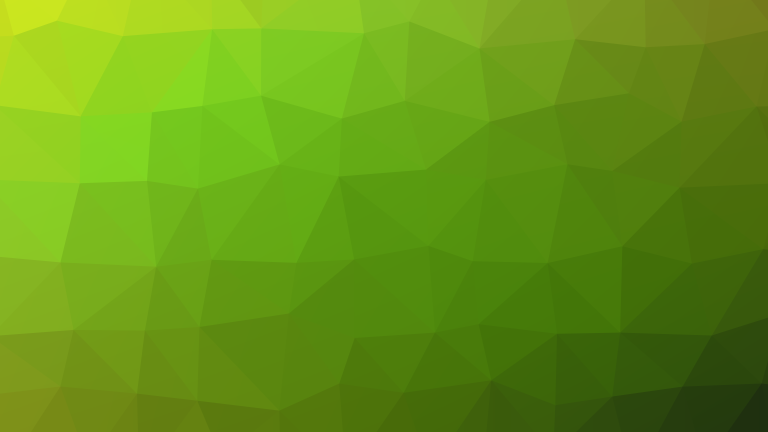
This background is drawn by a Shadertoy shader. Its source:

```glsl
const vec2 GRID = vec2(11.0, 6.0);

float hash(vec2 p) {
    return fract(sin(dot(p, vec2(127.1, 311.7))) * 43758.5453);
}

// Diagonal ramp from yellow-green to dark green, warmer in the two side corners
vec3 gradient(vec2 uv) {
    uv = clamp(uv, 0.0, 1.0);
    float across = uv.x + uv.y - 1.0;
    float t = 2.0 * (uv.x + 1.0 - uv.y);
    vec3 col = mix(vec3(0.81, 0.89, 0.12), vec3(0.48, 0.83, 0.125), clamp(t, 0.0, 1.0));
    col = mix(col, vec3(0.345, 0.605, 0.06), clamp(t - 1.0, 0.0, 1.0));
    col = mix(col, vec3(0.255, 0.45, 0.03), clamp(t - 2.0, 0.0, 1.0));
    col = mix(col, vec3(0.11, 0.17, 0.06), clamp(t - 3.0, 0.0, 1.0));
    vec3 tint = across > 0.0 ? vec3(1.3, 0.78, 1.7) : vec3(1.42, 0.9, 1.6);
    return col * mix(vec3(1.0), tint, pow(abs(across), 1.5));
}

// Jittered grid point, in units of the canvas height
vec2 vertex(vec2 id, vec2 cell) {
    vec2 jitter = vec2(hash(id), hash(id + 37.3)) - 0.5;
    return (id + vec2(0.0, 0.5) + jitter * vec2(0.54, 0.44)) * cell;
}

// Signed distance to the line through a and b, positive on its left
float edgeSide(vec2 p, vec2 a, vec2 b) {
    vec2 e = b - a, q = p - a;
    return (e.x * q.y - e.y * q.x) / length(e);
}

// Facet colour in rgb, weighted by its smooth coverage in a
vec4 facet(vec2 p, vec2 a, vec2 b, vec2 c, float aspect, float pixel) {
    float d = min(edgeSide(p, a, b), min(edgeSide(p, b, c), edgeSide(p, c, a)));
    float coverage = clamp(0.5 + d / pixel, 0.0, 1.0);
    vec2 centre = (a + b + c) / 3.0;
    vec3 col = gradient(mix(centre, p, 0.15) / vec2(aspect, 1.0));
    col *= 0.97 + 0.06 * hash(floor(centre * 400.0));
    return vec4(col, 1.0) * coverage;
}

void mainImage(out vec4 fragColor, in vec2 fragCoord) {
    float pixel = 1.0 / iResolution.y;
    float aspect = iResolution.x * pixel;
    vec2 p = fragCoord * pixel;
    vec2 cell = vec2(aspect, 1.0) / GRID;
    vec2 home = floor(p / cell - vec2(0.0, 0.5));

    // Split each nearby quad along its shorter diagonal
    vec4 sum = vec4(0.0);
    for (int j = -1; j <= 1; j++) {
        for (int i = -1; i <= 1; i++) {
            vec2 id = home + vec2(i, j);
            vec2 a = vertex(id, cell);
            vec2 b = vertex(id + vec2(1.0, 0.0), cell);
            vec2 c = vertex(id + vec2(1.0, 1.0), cell);
            vec2 d = vertex(id + vec2(0.0, 1.0), cell);
            if (distance(b, d) < distance(a, c)) {
                sum += facet(p, a, b, d, aspect, pixel);
                sum += facet(p, b, c, d, aspect, pixel);
            } else {
                sum += facet(p, a, b, c, aspect, pixel);
                sum += facet(p, a, c, d, aspect, pixel);
            }
        }
    }
    fragColor = vec4(sum.rgb / max(sum.a, 0.001), 1.0);
}
```
